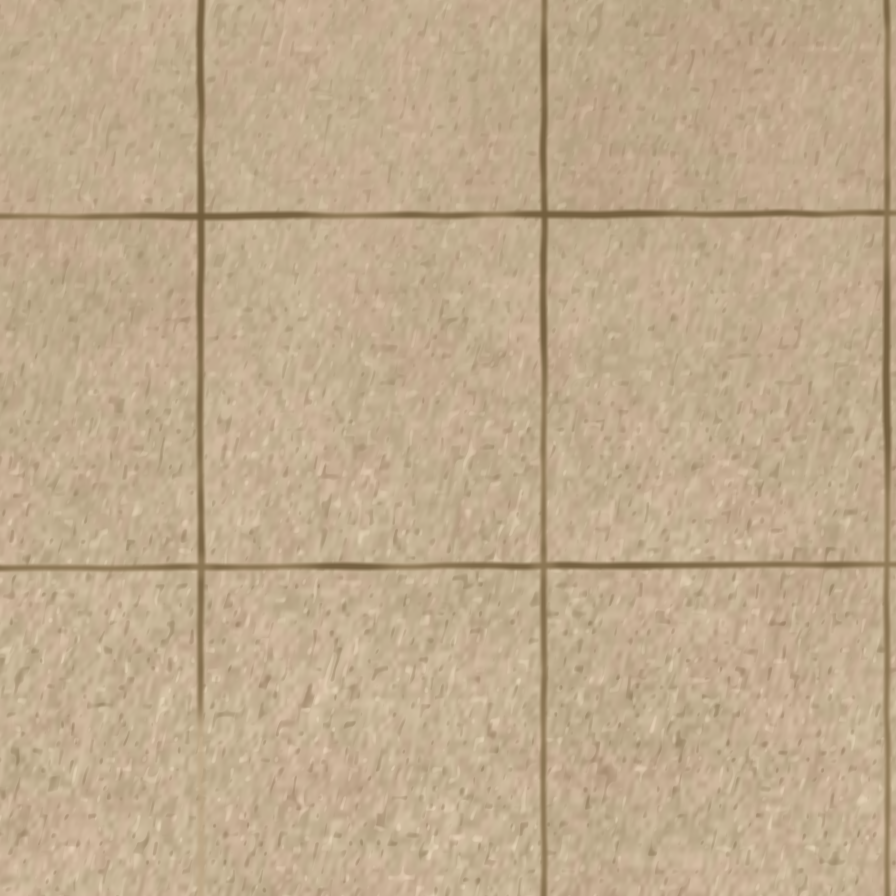
Reproduce this texture procedurally as a WebGL 1 fragment shader.

```glsl
precision highp float;
// Speckled beige stone paving: a grid of nearly square slabs with narrow brown joints.
// Joints are distances to a wavering grid, worn unevenly along their length;
// the stone is layered value noise, sheared into short slanting grains.
uniform vec2 u_resolution;

// Layout, in canvas units
const vec2 PITCH = vec2(0.383, 0.392);
const vec2 ORIGIN = vec2(0.224, 0.368);   // one crossing of the joints
const float JOINT_HALF = 0.0027;
const float JOINT_SOFT = 0.0022;
const float HALO_HALF = 0.0085;
const float WOBBLE = 0.0018;
const float TILT = 0.004;
const float WORN_END = 0.195;             // the left joint is filled below this height

// Stone
const vec2 GRAIN = vec2(185.0, 112.0);
const float SLANT = 0.2;
const float GRAIN_CONTRAST = 0.105;
const float FLECK_CONTRAST = 0.08;

// Colours
const vec3 STONE = vec3(0.760, 0.681, 0.573);
const vec3 PINK = vec3(0.012, -0.007, -0.002);
const vec3 OLIVE = vec3(-0.008, 0.001, -0.011);
const vec3 JOINT_DARK = vec3(0.44, 0.36, 0.235);
const vec3 JOINT_LIGHT = vec3(0.565, 0.48, 0.345);
const vec3 JOINT_FILL = vec3(0.74, 0.645, 0.51);

float hash(vec2 p) {
  vec3 q = fract(vec3(p.xyx) * 0.1031);
  q += dot(q, q.yzx + 33.33);
  return fract((q.x + q.y) * q.z);
}

float noise(vec2 p) {
  vec2 i = floor(p), f = fract(p);
  f = f * f * (3.0 - 2.0 * f);
  return mix(mix(hash(i), hash(i + vec2(1.0, 0.0)), f.x),
             mix(hash(i + vec2(0.0, 1.0)), hash(i + 1.0), f.x), f.y);
}

float fbm(vec2 p) {
  float sum = 0.0, weight = 0.5;
  for (int i = 0; i < 3; i++) {
    sum += weight * noise(p);
    p = p * 2.03 + 17.3;
    weight *= 0.5;
  }
  return sum / 0.875;
}

// Slab surface: grains, flecks and broad tints
vec3 stone(vec2 uv, vec2 slab) {
  vec2 sheared = vec2(uv.x - SLANT * uv.y, uv.y) + 3.0;
  vec2 warp = vec2(noise(uv * 60.0 + 5.0), noise(uv * 60.0 + 61.0)) - 0.5;
  vec2 p = (sheared + 0.004 * warp) * GRAIN;
  float fine = noise(p) - 0.5;
  float coarse = noise(p * 0.47 + 91.0) - 0.5;
  float rough = mix(1.2, 0.72, smoothstep(0.2, 0.9, uv.y));

  float tone = GRAIN_CONTRAST * rough * (0.75 * fine + 0.35 * coarse);
  float pits = smoothstep(0.72, 1.0, noise(p * 0.87 + 230.0));
  float chips = smoothstep(0.74, 1.0, noise(p * 0.81 + 410.0));
  tone += FLECK_CONTRAST * rough * (0.75 * chips - pits);
  tone += 0.05 * (fbm(uv * 9.0 + 20.0) - 0.5);
  tone += 0.018 * (hash(slab + 40.0) - 0.5);
  tone += 0.014 * (0.5 - uv.y) - 0.012 * uv.x * uv.y;

  float pink = fbm(uv * 15.0 + 70.0) + 0.5 * (noise(p * 0.4 + 50.0) - 0.5);
  vec3 tint = mix(OLIVE, PINK, smoothstep(0.25, 0.8, pink));
  return STONE + tint + tone * vec3(1.0, 1.03, 1.06);
}

void main() {
  vec2 uv = gl_FragCoord.xy / u_resolution;
  float pixel = 1.0 / min(u_resolution.x, u_resolution.y);

  // Grid with a slight tilt and hand-laid waver
  vec2 waver = vec2(noise(vec2(uv.y * 24.0, 3.0 + floor(uv.x * 2.6))),
                    noise(vec2(uv.x * 24.0, 9.0 + floor(uv.y * 2.0)))) - 0.5;
  vec2 grid = (uv - ORIGIN + WOBBLE * waver - vec2(0.0, TILT * (uv.x - 0.5))) / PITCH;
  vec2 slab = floor(grid);
  vec2 line = floor(grid + 0.5);
  vec2 dist = abs(grid - line) * PITCH;

  // Uneven width and wear along each joint: x is upright, y is level
  vec2 wear = vec2(fbm(vec2(uv.y * 13.0, line.x * 7.0 + 31.0)),
                   fbm(vec2(uv.x * 13.0, line.y * 7.0 + 83.0)));
  vec2 halfWidth = JOINT_HALF * (0.6 + 0.8 * wear);
  vec2 cover = 1.0 - smoothstep(halfWidth - JOINT_SOFT, halfWidth + JOINT_SOFT + pixel, dist);
  vec2 halo = 1.0 - smoothstep(0.0, HALO_HALF, dist);

  // The left upright joint runs out into pale filler
  float leftJoint = 1.0 - step(0.5, abs(line.x));
  float filled = leftJoint * (1.0 - smoothstep(WORN_END - 0.02, WORN_END + 0.025, uv.y));
  float openJoint = 1.0 - filled;

  // Dirt is patchy, thinner low on the uprights and at some crossings
  vec2 dirt = smoothstep(0.2, 0.7, wear);
  dirt.x *= mix(0.5, 1.0, smoothstep(0.1, 0.55, uv.y));
  float crossing = 1.0 - smoothstep(0.006, 0.02, length(dist));
  dirt *= 1.0 - 0.8 * crossing * step(0.35, hash(line + 12.0));

  vec3 color = stone(uv, slab);
  color = mix(color, JOINT_FILL, 0.45 * max(halo.x, halo.y));
  vec3 upright = mix(mix(JOINT_LIGHT, JOINT_DARK, dirt.x), JOINT_FILL, filled);
  vec3 level = mix(JOINT_LIGHT, JOINT_DARK, dirt.y);
  color = mix(color, level, cover.y * 0.93);
  color = mix(color, upright, cover.x * mix(0.4, 0.93, openJoint));

  gl_FragColor = vec4(clamp(color, 0.0, 1.0), 1.0);
}
```
